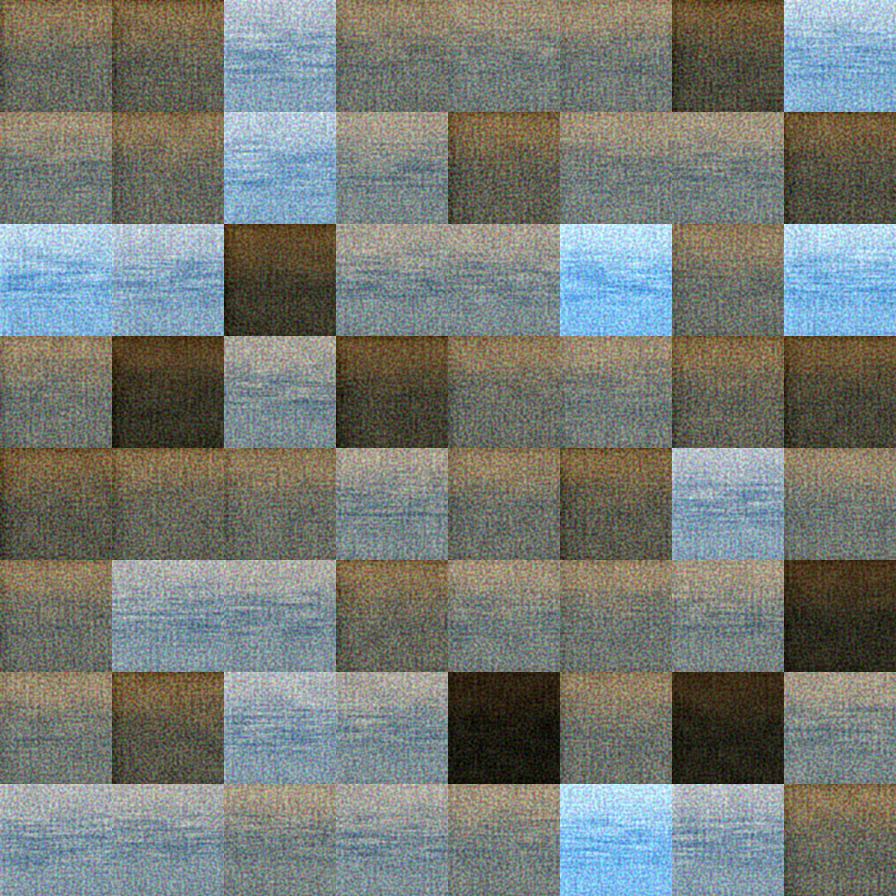
Reproduce this pattern procedurally as a WebGL 2 fragment shader.

```glsl
#version 300 es
precision highp float;
// Draws an 8 by 8 patchwork of woven swatches, from black and brown to grey and sky blue.

uniform vec2 u_resolution;
out vec4 outColor;

const float TILES = 8.0;
const float TAU = 6.2831853;

// Ramps over the tone of a swatch, dark to bright
const vec3 TOP[6] = vec3[6](
    vec3(0.11, 0.08, 0.04), vec3(0.40, 0.31, 0.18), vec3(0.54, 0.45, 0.31),
    vec3(0.64, 0.59, 0.50), vec3(0.69, 0.73, 0.77), vec3(0.72, 0.87, 0.97));
const vec3 BASE[6] = vec3[6](
    vec3(0.06, 0.06, 0.03), vec3(0.24, 0.23, 0.17), vec3(0.39, 0.39, 0.34),
    vec3(0.47, 0.51, 0.50), vec3(0.53, 0.63, 0.70), vec3(0.50, 0.75, 0.95));

vec3 ramp(vec3 stops[6], float tone) {
    float x = clamp(tone, 0.0, 1.0) * 5.0;
    int i = min(int(x), 4);
    return mix(stops[i], stops[i + 1], x - float(i));
}

uint hash(uvec2 p) {
    uint h = p.x * 1597u ^ (p.y * 51749u + 977u);
    h = (h ^ (h >> 15)) * 73856093u;
    h = (h ^ (h >> 13)) * 83492791u;
    return h ^ (h >> 16);
}

vec2 gradient(vec2 cell) {
    float angle = float(hash(uvec2(cell)) & 1023u) / 1024.0 * TAU;
    return vec2(cos(angle), sin(angle));
}

// Gradient noise for positive coordinates, about -0.7 to 0.7
float noise(vec2 p) {
    vec2 i = floor(p), f = p - i;
    vec2 s = f * f * f * (f * (f * 6.0 - 15.0) + 10.0);
    vec2 e = vec2(1.0, 0.0);
    float low = mix(dot(gradient(i), f), dot(gradient(i + e.xy), f - e.xy), s.x);
    float high = mix(dot(gradient(i + e.yx), f - e.yx), dot(gradient(i + e.xx), f - e.xx), s.x);
    return mix(low, high, s.y);
}

// Shuffles the 64 swatches so that every tone occurs once
float swatchTone(vec2 tile) {
    uint n = uint(tile.x + tile.y * TILES);
    for (int k = 0; k < 3; k++) {
        n = (n * (2u * n + 1u) + 29u) & 63u;
        n ^= n >> 3;
    }
    float x = (float(n) + 0.5) / 32.0 - 1.0;
    return 0.55 + 0.25 * x + 0.28 * x * x * x * x * x;
}

// Fine coloured speckle
vec3 grain(vec2 p) {
    return vec3(noise(p), noise(p + vec2(611.3, 97.6)), noise(p + vec2(205.7, 823.4)));
}

// Crossing threads with uneven weight
float weave(vec2 local, vec2 seed) {
    vec2 thread = cos(local * TAU * 16.0);
    float warp = noise(local * vec2(30.0, 5.0) + seed);
    return 0.3 * thread.x + 0.2 * thread.y + 0.35 * thread.x * thread.y + 1.6 * warp;
}

// Long horizontal brush marks, strongest across the middle
float streaks(vec2 local, vec2 seed) {
    float band = smoothstep(0.15, 0.42, local.y) * (1.0 - smoothstep(0.6, 0.9, local.y));
    float marks = noise(local * vec2(2.0, 26.0) + seed) + 0.6 * noise(local * vec2(5.0, 44.0) + seed);
    return band * (marks + 0.18);
}

vec3 swatch(vec2 local, vec2 tile) {
    float tone = swatchTone(tile);
    vec2 seed = tile * vec2(71.0, 53.0) + 11.0;
    float light = smoothstep(0.35, 0.8, tone);

    // Warm or pale top fading into the base
    float wobble = 0.16 * noise(local * vec2(3.0, 7.0) + seed);
    float fade = smoothstep(0.08, 0.62, 1.0 - local.y + wobble);
    vec3 color = mix(ramp(TOP, tone), ramp(BASE, tone), fade);

    // Brush marks and soft mottling
    color -= streaks(local, seed) * mix(0.1, 1.0, light) * vec3(0.24, 0.18, 0.10);
    color += 0.05 * noise(local * vec2(4.0, 6.0) + seed.yx) * vec3(1.0, 0.9, 0.7);

    // Dark swatches shade at the top left, light ones pale there
    float rim = max(exp(-local.x * 16.0), exp((local.y - 1.0) * 22.0));
    color += rim * mix(-0.14, 0.05, light) * smoothstep(0.0, 0.25, tone);
    color -= 0.04 * exp(-local.y * 28.0);

    // Cloth texture
    float strength = mix(0.55, 1.0, smoothstep(0.0, 0.4, tone));
    color += strength * 0.045 * weave(local, seed);
    color += strength * 0.36 * grain(local * 38.0 + seed);
    return color;
}

void main() {
    vec3 color = vec3(0.0);
    // Four samples smooth the seams
    for (int k = 0; k < 4; k++) {
        vec2 offset = vec2(k & 1, k >> 1) * 0.5 - 0.25;
        vec2 p = (gl_FragCoord.xy + offset) / u_resolution * TILES;
        color += swatch(fract(p), floor(p)) * 0.25;
    }
    outColor = vec4(clamp(color, 0.0, 1.0), 1.0);
}
```
